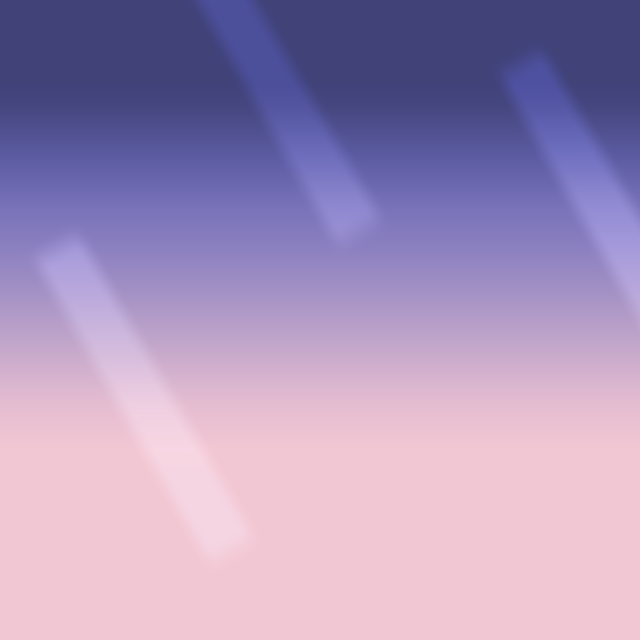
A three.js fragment shader for this background:

```glsl
// Dusk sky: a vertical gradient from deep indigo through violet to pale pink,
// crossed by three soft parallel beams of light. Each beam is a feathered
// rectangle whose glow changes with height; the sky chains linear colour stops.
varying vec2 vUv;

// Sky colours, from top to bottom
const vec3 INDIGO   = vec3(0.250, 0.257, 0.470);
const vec3 DUSK     = vec3(0.275, 0.278, 0.505);
const vec3 BLUE     = vec3(0.355, 0.352, 0.630);
const vec3 VIOLET   = vec3(0.475, 0.450, 0.728);
const vec3 LAVENDER = vec3(0.550, 0.505, 0.752);
const vec3 LILAC    = vec3(0.640, 0.567, 0.770);
const vec3 MAUVE    = vec3(0.735, 0.635, 0.788);
const vec3 ROSE     = vec3(0.815, 0.685, 0.802);
const vec3 BLUSH    = vec3(0.895, 0.740, 0.817);
const vec3 PINK     = vec3(0.950, 0.780, 0.830);

// Light added by the beams, from top to bottom
const vec3 GLOW_HIGH = vec3(0.055, 0.060, 0.155);
const vec3 GLOW_MID  = vec3(0.100, 0.100, 0.105);
const vec3 GLOW_ROSE = vec3(0.055, 0.075, 0.070);
const vec3 GLOW_LOW  = vec3(0.012, 0.055, 0.055);

// Beam shape
const int   BEAM_COUNT = 3;
const vec2  BEAM_DIR = vec2(0.5, -0.866);
const float BEAM_LENGTH = 0.545;
const float BEAM_HALF_WIDTH = 0.039;
const float SIDE_FEATHER = 0.017;
const float END_FEATHER = 0.027;

// Blend towards the next colour as height falls from one level to another
vec3 descend(vec3 above, vec3 below, float from, float to, float height) {
  return mix(above, below, clamp((from - height) / (from - to), 0.0, 1.0));
}

vec3 skyColor(float h) {
  vec3 c = descend(INDIGO, DUSK, 0.870, 0.831, h);
  c = descend(c, BLUE,     0.831, 0.759, h);
  c = descend(c, VIOLET,   0.759, 0.674, h);
  c = descend(c, LAVENDER, 0.674, 0.609, h);
  c = descend(c, LILAC,    0.609, 0.544, h);
  c = descend(c, MAUVE,    0.544, 0.479, h);
  c = descend(c, ROSE,     0.479, 0.427, h);
  c = descend(c, BLUSH,    0.427, 0.368, h);
  return descend(c, PINK,  0.368, 0.297, h);
}

vec3 glowColor(float h) {
  vec3 c = descend(GLOW_HIGH, GLOW_MID, 0.86, 0.70, h);
  c = descend(c, GLOW_ROSE, 0.60, 0.45, h);
  return descend(c, GLOW_LOW, 0.45, 0.25, h);
}

// Coverage of a feathered beam that starts at head and runs along BEAM_DIR
float beamMask(vec2 p, vec2 head) {
  vec2 q = p - head;
  float along = dot(q, BEAM_DIR);
  float across = abs(dot(q, vec2(-BEAM_DIR.y, BEAM_DIR.x)));
  float side = 1.0 - smoothstep(-SIDE_FEATHER, SIDE_FEATHER, across - BEAM_HALF_WIDTH);
  float endDistance = abs(along - 0.5 * BEAM_LENGTH) - 0.5 * BEAM_LENGTH;
  return side * (1.0 - smoothstep(-END_FEATHER, END_FEATHER, endDistance));
}

void main() {
  // Beam starts: xy is the upper end, z the strength
  vec3 beams[BEAM_COUNT];
  beams[0] = vec3(0.288, 1.111, 0.85);
  beams[1] = vec3(0.814, 0.902, 1.0);
  beams[2] = vec3(0.089, 0.613, 1.0);

  float light = 0.0;
  for (int i = 0; i < BEAM_COUNT; i++) {
    light += beams[i].z * beamMask(vUv, beams[i].xy);
  }

  vec3 color = skyColor(vUv.y) + glowColor(vUv.y) * light;
  gl_FragColor = vec4(color, 1.0);
}
```
